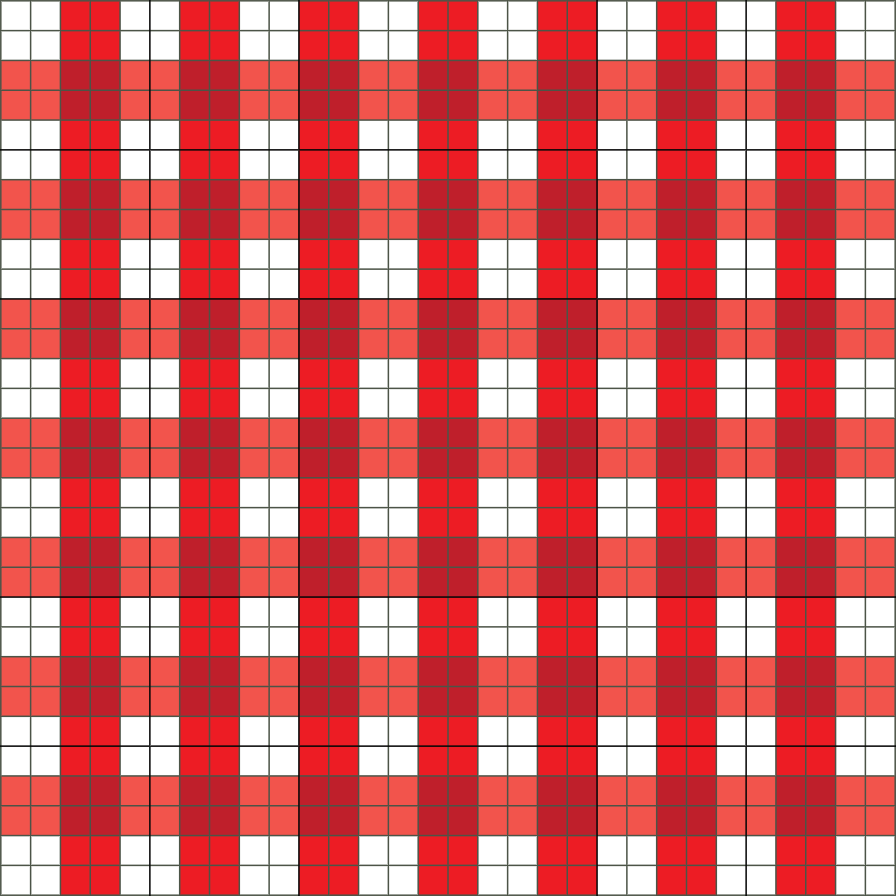
Reproduce this pattern procedurally as a Shadertoy shader.

```glsl
const float CELLS = 30.0;
const float MARGIN = 0.0009;
const float LINE_WIDTH = 0.0017;

const vec3 WHITE = vec3(1.0);
const vec3 RED = vec3(0.93, 0.11, 0.14);
const vec3 CORAL = vec3(0.95, 0.33, 0.30);
const vec3 CRIMSON = vec3(0.75, 0.12, 0.17);
const vec3 LINE_GREY = vec3(0.30, 0.33, 0.28);
const vec3 LINE_BLACK = vec3(0.02);

// Share of a pixel covered by a line centred at the given distance
vec2 lineCoverage(vec2 dist, float width, vec2 pixel) {
    vec2 upper = min(dist + 0.5 * pixel, vec2(0.5 * width));
    vec2 lower = max(dist - 0.5 * pixel, vec2(-0.5 * width));
    return clamp((upper - lower) / pixel, 0.0, 1.0);
}

// Two plain cells followed by two coloured cells, on each axis
vec2 stripes(vec2 grid, vec2 pixel) {
    vec2 inner = clamp(grid, 0.5, CELLS - 0.5);
    vec2 edge = 1.0 - abs(mod(inner, 4.0) - 3.0);
    return clamp(edge / pixel + 0.5, 0.0, 1.0);
}

// Every fifth line is heavy, except the borders and the centre
vec2 heavyLines(vec2 index) {
    vec2 fifth = 1.0 - step(0.5, mod(index, 5.0));
    vec2 plain = 1.0 - step(0.5, mod(index, 0.5 * CELLS));
    return fifth * (1.0 - plain);
}

vec3 gingham(vec2 band) {
    vec3 clearRow = mix(WHITE, RED, band.x);
    vec3 tintedRow = mix(CORAL, CRIMSON, band.x);
    return mix(clearRow, tintedRow, band.y);
}

void mainImage(out vec4 fragColor, in vec2 fragCoord) {
    vec2 pixel = 1.0 / iResolution.xy;
    float cellSize = (1.0 - 2.0 * MARGIN) / CELLS;
    vec2 grid = (fragCoord * pixel - MARGIN) / cellSize;

    // Woven bands
    vec3 color = gingham(stripes(grid, pixel / cellSize));

    // Thin grid, with the heavy lines on top
    vec2 index = clamp(round(grid), 0.0, CELLS);
    vec2 cover = lineCoverage(abs(grid - index) * cellSize, LINE_WIDTH, pixel);
    vec2 heavy = cover * heavyLines(index);
    vec2 light = cover - heavy;
    color = mix(color, LINE_GREY, max(light.x, light.y));
    color = mix(color, LINE_BLACK, max(heavy.x, heavy.y));

    fragColor = vec4(color, 1.0);
}
```
